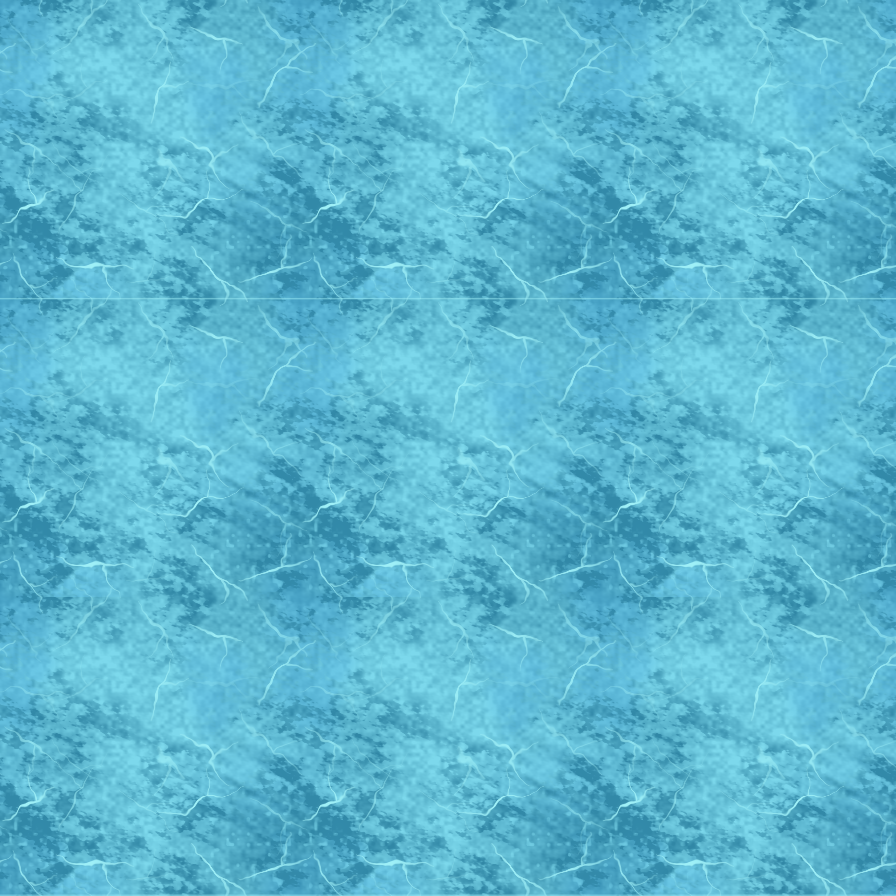
Write a Shadertoy shader that draws this texture.

```glsl
// Watery blue scratched stone with pale wandering veins, tiled about three by three.
#define TILES vec2(2.985, 3.0)
#define VEIN_CELLS 5.0
#define VEIN_WIDTH 0.0062
#define VEIN_WANDER 0.12
#define BLOTCH_DEPTH 0.46
#define GRAIN 0.42
#define SEAM_WIDTH 0.0008
#define DEEP vec3(0.19, 0.53, 0.65)
#define LIGHT vec3(0.46, 0.82, 0.90)
#define AZURE vec3(0.31, 0.68, 0.86)
#define VEIN_COLOR vec3(0.62, 0.94, 0.97)

float hash(vec2 p) {
    return fract(sin(dot(p, vec2(127.1, 311.7))) * 43758.545);
}

// Value noise that wraps after the given whole-number period
float noise(vec2 p, vec2 period) {
    vec2 i = floor(p), f = fract(p);
    f = f * f * (3.0 - 2.0 * f);
    vec2 a = mod(i, period), b = mod(i + 1.0, period);
    return mix(mix(hash(a), hash(vec2(b.x, a.y)), f.x),
               mix(hash(vec2(a.x, b.y)), hash(b), f.x), f.y);
}

// Layered noise around 0.5; a higher gain gives a rougher result
float fbm(vec2 p, vec2 freq, float gain) {
    float sum = 0.0, total = 0.0, amp = 1.0;
    for (int i = 0; i < 4; i++) {
        sum += amp * noise(p * freq, freq);
        total += amp;
        freq *= 2.0;
        amp *= gain;
    }
    return sum / total;
}

// Soft spot that wraps around the tile edges
float spot(vec2 p, vec2 center, vec2 size) {
    vec2 d = (fract(p - center + 0.5) - 0.5) / size;
    return exp(-dot(d, d));
}

// Line from a along dir, tapering towards its far end
float taperedLine(vec2 p, vec2 a, vec2 dir, float width, float blur) {
    float h = clamp(dot(p - a, dir) / dot(dir, dir), 0.0, 1.0);
    float d = length(p - a - dir * h);
    float w = width * (1.0 - 0.7 * h);
    return (1.0 - smoothstep(w - blur, w + blur, d)) * (1.0 - 0.55 * h)
         + 0.14 * exp(-d / (2.0 * width));
}

// Scattered forked veins, bent by noise
float veins(vec2 p, float blur) {
    vec2 bend = vec2(fbm(p, vec2(8.0), 0.5), fbm(p + 0.37, vec2(8.0), 0.5)) - 0.5;
    vec2 q = p + VEIN_WANDER * bend;
    vec2 home = floor(q * VEIN_CELLS);
    float best = 0.0;
    for (int y = -1; y <= 1; y++)
    for (int x = -1; x <= 1; x++) {
        vec2 cell = home + vec2(x, y);
        vec2 id = mod(cell, VEIN_CELLS) + 3.0;
        float r1 = hash(id), r2 = hash(id + 17.3), r3 = hash(id + 41.9);
        vec2 root = (cell + 0.25 + 0.5 * vec2(r1, r2)) / VEIN_CELLS;
        float angle = (r3 - 0.5) * 2.2;
        vec2 dir = vec2(cos(angle), sin(angle)) * mix(0.45, 0.9, r2) / VEIN_CELLS;
        float turn = angle + (r1 < 0.5 ? 1.2 : -1.2);
        vec2 fork = vec2(cos(turn), sin(turn)) * 0.5 / VEIN_CELLS;
        float width = VEIN_WIDTH * mix(0.5, 1.1, r1);
        float v = taperedLine(q, root, dir, width, blur);
        v = max(v, taperedLine(q, root, -0.8 * dir, width, blur));
        v = max(v, 0.8 * taperedLine(q, root + 0.3 * dir, fork, 0.8 * width, blur));
        best = max(best, v * mix(0.2, 1.0, hash(id + 63.1)));
    }
    return best;
}

void mainImage(out vec4 fragColor, in vec2 fragCoord) {
    vec2 uv = fragCoord / iResolution.xy;
    vec2 p = fract(uv * TILES);
    float pixel = TILES.y / iResolution.y;
    vec2 slant = vec2(p.x - p.y, p.x + 2.0 * p.y);

    // Broad shading: dark lower corners, pale wedge at the bottom edge
    float dark = spot(p, vec2(0.0, 0.17), vec2(0.34, 0.20));
    float wedge = smoothstep(-0.01, 0.02, p.x - 0.14 - 1.2 * p.y)
                * (1.0 - smoothstep(0.25, 0.5, p.x)) * (1.0 - smoothstep(0.05, 0.2, p.y));
    float tone = 0.84 - 0.48 * dark * (1.0 - wedge) + 0.1 * wedge;
    tone += 0.7 * (fbm(p, vec2(4.0), 0.5) - 0.5);
    tone -= 0.2 * spot(p, vec2(0.19, 0.49), vec2(0.10, 0.09));

    // Fine slanted scratches gathered in patches
    float rough = fbm(slant, vec2(11.0, 10.0), 0.8);
    float blotch = smoothstep(0.47, 0.60, rough);
    float patches = smoothstep(0.36, 0.58, fbm(p + 0.21, vec2(5.0), 0.6));
    tone -= BLOTCH_DEPTH * blotch * patches * (1.0 - 0.7 * wedge);
    tone -= 0.5 * (rough - 0.5);

    // Brushed streaks at the right
    float brushed = spot(p, vec2(0.88, 0.36), vec2(0.24, 0.17));
    tone += 0.9 * brushed * (noise(slant * vec2(4.0, 17.0), vec2(4.0, 17.0)) - 0.5);

    // Grain and pale flecks
    tone += GRAIN * (noise(p * 74.0, vec2(74.0)) - 0.5);
    tone += 0.55 * dark * smoothstep(0.68, 0.92, noise(p * 58.0, vec2(58.0)));

    vec3 color = mix(DEEP, LIGHT, clamp(tone, 0.0, 1.1));
    float tint = smoothstep(0.45, 0.65, fbm(p + 0.63, vec2(3.0), 0.5));
    color = mix(color, AZURE, 0.4 * max(tint, max(wedge, 0.6 * brushed)) * (1.0 - 0.7 * blotch));
    color = mix(color, VEIN_COLOR, clamp(veins(p, pixel * 0.7), 0.0, 1.0));

    // Pale seams under the top row and along the bottom edge
    float seam = min(abs(uv.y - 2.0 / TILES.y), abs(uv.y - SEAM_WIDTH));
    float edge = 0.7 / iResolution.y;
    color = mix(color, VEIN_COLOR, 0.5 * (1.0 - smoothstep(SEAM_WIDTH - edge, SEAM_WIDTH + edge, seam)));
    fragColor = vec4(color, 1.0);
}
```
